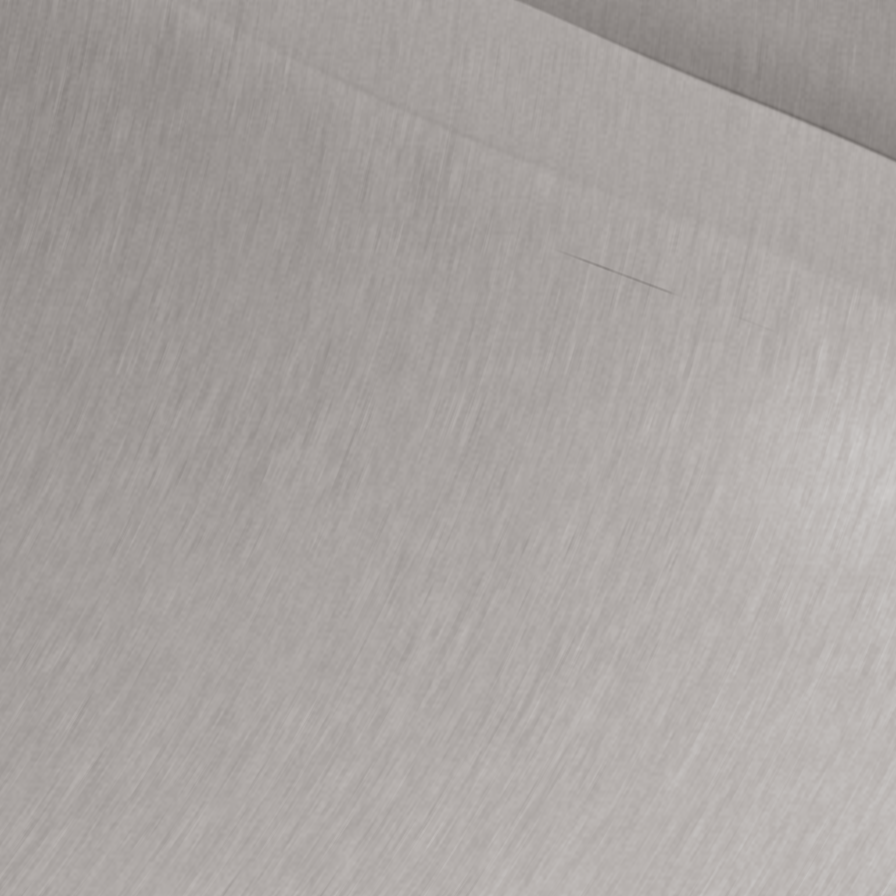
Write a three.js fragment shader that draws this texture.

```glsl
varying vec2 vUv;

#define WARM_TINT vec3(0.0, -0.020, -0.030)
#define FIBRE_AMOUNT 0.042
#define BAND_AMOUNT 0.017
#define STRAND_AMOUNT 0.018
#define WEAVE_AMOUNT 0.030
#define FIBRE_SCALE vec2(225.0, 34.0)
#define BAND_SCALE vec2(95.0, 14.0)
#define WEAVE_SCALE 250.0
#define GLOW_AMOUNT 0.065
#define RIM_AMOUNT 0.074
#define FOLD_SLOPE -0.422
#define CREASE_DEPTH 0.13

float hash(vec2 p) {
  return fract(sin(dot(p, vec2(127.1, 311.7))) * 43758.5453);
}

float noise(vec2 p) {
  vec2 cell = floor(p);
  vec2 f = fract(p);
  f = f * f * (3.0 - 2.0 * f);
  float low = mix(hash(cell), hash(cell + vec2(1.0, 0.0)), f.x);
  float high = mix(hash(cell + vec2(0.0, 1.0)), hash(cell + 1.0), f.x);
  return mix(low, high, f.y);
}

// Brushed fibres that lean further over towards the bottom
float fibres(vec2 p) {
  float lean = 0.74 - 0.16 * p.x;
  vec2 along = vec2(p.x - lean * p.y + 0.26 * p.y * p.y, p.y);
  float fine = noise(along * FIBRE_SCALE) - 0.5;
  float finer = noise(along * FIBRE_SCALE * 1.5 + 37.0) - 0.5;
  float band = noise(along * BAND_SCALE + 11.0) - 0.5;
  float strand = noise(along * vec2(190.0, 15.0) + 71.0);
  strand = smoothstep(0.72, 0.95, strand) - smoothstep(0.28, 0.05, strand);
  float patches = 0.7 + 0.6 * noise(p * 11.0 + 5.0);
  float sum = FIBRE_AMOUNT * (0.6 * fine + 0.7 * finer) + BAND_AMOUNT * band;
  return patches * (sum + STRAND_AMOUNT * strand);
}

// Thin line from a to b, tapered at both ends and worn in places
float crease(vec2 p, vec2 a, vec2 b, float width) {
  vec2 span = b - a;
  float t = clamp(dot(p - a, span) / dot(span, span), 0.0, 1.0);
  float d = length(p - a - span * t);
  float taper = smoothstep(0.0, 0.45, t) * smoothstep(1.0, 0.75, t);
  float wear = 0.5 + 0.5 * noise(vec2(t * 14.0, 2.0));
  return taper * wear * (1.0 - smoothstep(0.0, width, d));
}

// Front sheet: slanted light, glow at the right, pale rolled rim
float frontSheet(vec2 p, float foldDist) {
  float level = 0.673 + 0.072 * p.x - 0.112 * p.y;
  vec2 spot = (p - vec2(0.98, 0.5)) / vec2(0.16, 0.11);
  vec2 halo = (p - vec2(1.0, 0.45)) / vec2(0.36, 0.30);
  level += GLOW_AMOUNT * (0.7 * exp(-dot(spot, spot)) + 0.45 * exp(-dot(halo, halo)));
  level += RIM_AMOUNT * (1.0 - 0.8 * p.x) * exp(min(foldDist, 0.0) / 0.05);
  return level;
}

// Middle sheet: soft shadow above the front rim, pale edge at its own fold
float middleSheet(vec2 p, float frontDist, float backDist) {
  float level = 0.620 + 0.064 * p.x;
  level -= 0.026 * (1.0 - 0.6 * p.x) * exp(-max(frontDist, 0.0) / 0.03);
  return level + 0.014 * exp(min(backDist, 0.0) / 0.02);
}

// Back sheet: shaded close to the fold
float backSheet(float backDist) {
  return 0.540 + 0.070 * smoothstep(0.0, 0.11, backDist);
}

void main() {
  vec2 p = vUv;

  // Heights above the two folds
  float sag = 0.017 * sin(3.14159 * clamp((p.x - 0.195) / 0.64, 0.0, 1.0));
  float frontDist = p.y - (1.0 + FOLD_SLOPE * (p.x - 0.195) - sag);
  float backDist = p.y - (1.0 + FOLD_SLOPE * (p.x - 0.573));
  backDist += 0.0012 * sin(p.x * 19.0);

  // Stack the sheets
  float level = frontSheet(p, frontDist);
  float frontSoftness = mix(0.004, 0.010, p.x);
  float frontMask = smoothstep(-frontSoftness, frontSoftness, frontDist);
  level = mix(level, middleSheet(p, frontDist, backDist), frontMask);
  level = mix(level, backSheet(backDist), smoothstep(-0.0025, 0.0025, backDist));

  // Dark seams along the folds
  float backSeam = (backDist - 0.001) / 0.0032;
  level -= 0.09 * smoothstep(0.58, 0.85, p.x) * exp(-backSeam * backSeam);
  float frontSeam = (frontDist - 0.003) / 0.0035;
  float seamReach = smoothstep(0.25, 0.42, p.x) * smoothstep(0.75, 0.5, p.x);
  level -= 0.018 * seamReach * exp(-frontSeam * frontSeam);

  // Cloth grain, calmer on the far sheets, with gentle mottling
  level += fibres(p) * mix(1.0, 0.65, frontMask);
  level += WEAVE_AMOUNT * (noise(p * WEAVE_SCALE) - 0.5);
  level += 0.006 * (noise(p * 5.0 + 3.0) - 0.5);

  // Fine creases
  level -= CREASE_DEPTH * crease(p, vec2(0.605, 0.727), vec2(0.768, 0.666), 0.0026);
  level -= 0.25 * CREASE_DEPTH * crease(p, vec2(0.81, 0.651), vec2(0.87, 0.628), 0.0026);

  // Highlights cool slightly towards grey
  vec3 tint = WARM_TINT * (1.0 - 0.4 * smoothstep(0.71, 0.79, level));
  gl_FragColor = vec4(level + tint, 1.0);
}
```
